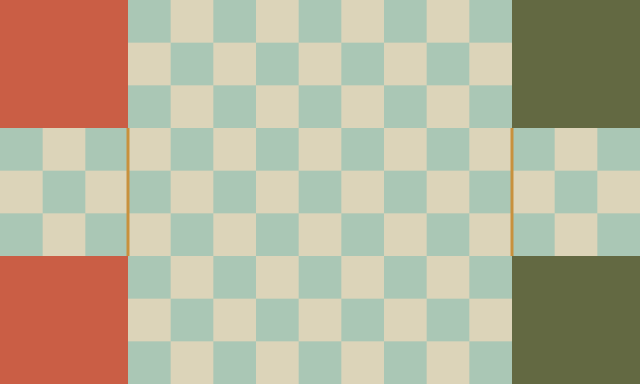
Reproduce this pattern procedurally as a WebGL 1 fragment shader.

```glsl
precision highp float;
// Draws a two-tone checkerboard cross with coloured corner blocks and two thin gold bars.

#define GRID vec2(15.0, 9.0)
#define ARM_SIZE 3.0
#define BAR_WIDTH 0.07
#define SAGE vec3(0.667, 0.780, 0.710)
#define CREAM vec3(0.863, 0.831, 0.725)
#define TERRACOTTA vec3(0.792, 0.369, 0.271)
#define OLIVE vec3(0.388, 0.412, 0.259)
#define GOLD vec3(0.784, 0.569, 0.239)

uniform vec2 u_resolution;

// Coverage of the half-plane d > 0, where d is in cells
float coverage(float d, float pixel) {
  return clamp(0.5 + d / pixel, 0.0, 1.0);
}

// Smoothed checker: 0 on even cells, 1 on odd cells
float checker(vec2 cell, vec2 pixel) {
  vec2 edgeDistance = 0.5 - abs(fract(cell) - 0.5);
  vec2 side = 1.0 - 2.0 * mod(floor(cell), 2.0);
  vec2 wave = side * clamp(2.0 * edgeDistance / pixel, 0.0, 1.0);
  return 0.5 - 0.5 * wave.x * wave.y;
}

void main() {
  vec2 cell = gl_FragCoord.xy / u_resolution * GRID;
  vec2 pixel = GRID / u_resolution;

  // Board
  vec3 color = mix(CREAM, SAGE, checker(cell, pixel));

  // Corner blocks, left and right of the upright
  vec2 fromCentre = abs(cell - 0.5 * GRID);
  vec2 inner = 0.5 * GRID - ARM_SIZE;
  float beside = coverage(fromCentre.x - inner.x, pixel.x);
  float beyond = coverage(fromCentre.y - inner.y, pixel.y);
  vec3 blockColor = cell.x < 0.5 * GRID.x ? TERRACOTTA : OLIVE;
  color = mix(color, blockColor, beside * beyond);

  // Gold bars where the arms meet the upright
  float bar = coverage(0.5 * BAR_WIDTH - abs(fromCentre.x - inner.x), pixel.x);
  color = mix(color, GOLD, bar * (1.0 - beyond));

  gl_FragColor = vec4(color, 1.0);
}
```
